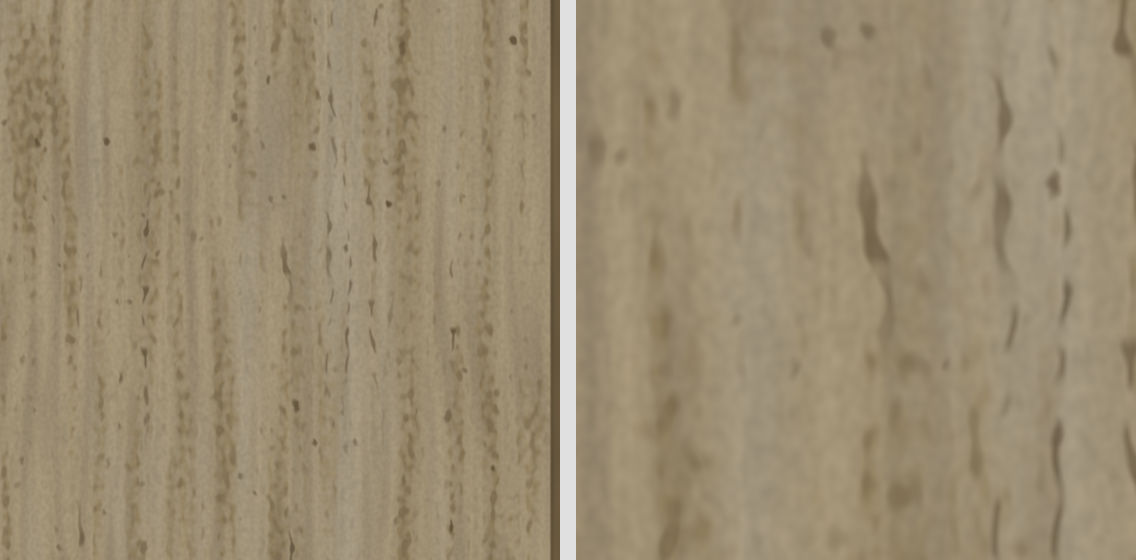
Left, the full canvas; right, a detail of the centre.
Reproduce this texture procedurally as a Shadertoy shader.

```glsl
#define TAN vec3(0.634, 0.575, 0.462)
#define GREY vec3(0.640, 0.594, 0.507)
#define OCHRE vec3(0.525, 0.460, 0.335)
#define TAUPE vec3(0.555, 0.500, 0.410)
#define UMBER vec3(0.340, 0.282, 0.195)
#define JOINT vec3(0.415, 0.350, 0.248)
#define JOINT_X 0.983
#define STREAK_CONTRAST 0.085
#define GRAIN_CONTRAST 0.065
#define PIT_DEPTH 0.85
#define CRACKS 11
#define SOFTNESS 0.0027

vec2 hash22(vec2 p) {
    vec3 q = fract(p.xyx * vec3(0.1031, 0.1030, 0.0973));
    q += dot(q, q.yzx + 33.33);
    return fract((q.xx + q.yz) * q.zy);
}

float corner(vec2 cell, vec2 offset) {
    float angle = 6.2832 * hash22(cell + 57.0).x;
    return dot(vec2(cos(angle), sin(angle)), offset);
}

// Gradient noise, roughly -0.6 to 0.6
float noise(vec2 p) {
    vec2 i = floor(p), f = fract(p);
    vec2 u = f * f * f * (f * (f * 6.0 - 15.0) + 10.0);
    vec2 e = vec2(1.0, 0.0);
    float low = mix(corner(i, f), corner(i + e, f - e), u.x);
    float high = mix(corner(i + e.yx, f - e.yx), corner(i + 1.0, f - 1.0), u.x);
    return mix(low, high, u.y);
}

// Soft vertical band around a centre line
float band(float x, float centre, float width) {
    float d = (x - centre) / width;
    return exp(-d * d);
}

// Scattered upright pits, gathered along some columns
float pits(vec2 uv, vec2 grid, float radius, float chance, float seed) {
    vec2 home = floor(uv * grid);
    float cover = 0.0;
    for (int j = -1; j <= 1; j++)
    for (int i = -1; i <= 1; i++) {
        vec2 cell = home + vec2(i, j);
        vec2 place = hash22(cell + seed);
        vec2 trait = hash22(cell + seed + 131.0);
        vec2 centre = (cell + 0.15 + 0.7 * place) / grid;
        float cluster = noise(vec2(centre.x * 17.0 + seed, centre.y * 2.5));
        float present = step(trait.x, chance * (1.0 + 3.5 * cluster));
        vec2 d = uv - centre;
        d.x += d.y * (place.y - 0.5) * 0.5;
        d.x += 0.004 * noise(uv * 90.0 + seed);
        float size = radius * (0.55 + 0.7 * trait.y);
        float dist = length(d / vec2(1.0, 1.2 + 1.2 * place.x)) - size;
        float shade = 0.4 + 0.6 * place.y;
        cover = max(cover, present * shade * smoothstep(SOFTNESS, -SOFTNESS, dist));
    }
    return cover;
}

// Broken, wandering vertical fissures
float fissures(vec2 uv) {
    float cover = 0.0;
    for (int k = 0; k < CRACKS; k++) {
        float id = float(k);
        vec2 trait = hash22(vec2(id * 7.0 + 3.0, 19.0));
        // Every third fissure falls beside the grey band
        float x = k % 3 == 0 ? 0.59 + 0.1 * trait.x : (id + trait.x) / float(CRACKS);
        x += 0.022 * noise(vec2(id * 5.3, uv.y * 5.0));
        x += 0.009 * noise(vec2(id * 9.1, uv.y * 26.0));
        float extent = smoothstep(0.02, 0.20, noise(vec2(id * 3.7 + 0.4, uv.y * 2.6 + trait.y * 9.0)));
        float breaks = smoothstep(-0.12, 0.15, noise(vec2(id * 4.9, uv.y * 24.0)));
        float width = 0.0018 + 0.008 * max(0.0, noise(vec2(id * 6.7, uv.y * 40.0)));
        float line = smoothstep(width + SOFTNESS, width - SOFTNESS, abs(uv.x - x));
        cover = max(cover, line * extent * breaks * (0.5 + 0.5 * trait.y));
    }
    return cover;
}

void mainImage(out vec4 fragColor, in vec2 fragCoord) {
    vec2 uv = fragCoord / iResolution.xy;
    vec2 p = uv;
    p.x += 0.008 * noise(uv * vec2(4.0, 3.0)) + 0.002 * noise(uv * vec2(22.0, 16.0));

    // Layered vertical streaks
    float medium = noise(p * vec2(27.0, 1.8) + 17.1);
    float second = noise(p * vec2(38.0, 2.6) + 29.6);
    float fine = noise(p * vec2(72.0, 4.0) + 41.7);
    float mottle = noise(uv * vec2(76.0, 50.0) + 8.9);
    float grain = noise(uv * vec2(140.0, 115.0) + 23.5);

    // Pale grey sediment
    float grey = 0.85 * band(p.x, 0.615, 0.045) + 0.3 * band(p.x, 0.455, 0.025);
    grey += 0.55 * smoothstep(0.05, 0.40, noise(p * vec2(19.0, 2.0) + 71.3));
    grey = clamp(grey, 0.0, 1.0);
    vec3 color = mix(TAN, GREY, grey);

    // Taupe streaks, broken into clumps
    float taupe = smoothstep(-0.05, 0.45, second + 0.45 * fine + 0.35 * mottle);
    color = mix(color, TAUPE, 0.75 * taupe * (1.0 - 0.4 * grey));

    // Ochre veins
    float vein = 0.65 * band(p.x, 0.532, 0.014) + 0.30 * band(p.x, 0.73, 0.025);
    vein += 0.45 * band(p.x, 0.872, 0.016) + 0.25 * band(p.x, 0.245, 0.016);
    vein *= 0.8 + 1.1 * noise(vec2(p.x * 6.0, uv.y * 3.5) + 12.2);
    vein += 0.70 * smoothstep(0.02, 0.50, medium + 0.4 * fine + 0.25 * mottle) * (1.0 - 0.7 * grey);
    vein *= 0.95 + 1.1 * mottle;
    color = mix(color, OCHRE, clamp(vein, 0.0, 0.9));

    color *= 1.0 + STREAK_CONTRAST * (0.3 * medium + fine);
    color *= 1.0 + GRAIN_CONTRAST * (mottle + 0.8 * grain);

    // Faint stains inside the streaks, open pits and fissures
    float stain = smoothstep(0.20, 0.70, noise(p * vec2(72.0, 38.0) + 90.4) + 0.6 * vein - 0.1);
    float holes = max(pits(uv, vec2(22.0, 17.0), 0.0054, 0.075, 11.0),
                      0.55 * pits(uv, vec2(40.0, 32.0), 0.0036, 0.075, 37.0));
    holes = max(holes, fissures(uv));
    color = mix(color, UMBER, 0.25 * stain);
    color = mix(color, UMBER, PIT_DEPTH * holes);

    // Dark joint at the right edge
    vec3 joint = JOINT * (1.0 + 0.15 * noise(uv * vec2(30.0, 7.0)));
    joint *= 1.0 - 0.12 * band(uv.x, JOINT_X + 0.002, 0.004);
    color = mix(color, joint, smoothstep(JOINT_X - SOFTNESS, JOINT_X + SOFTNESS, uv.x));

    fragColor = vec4(color, 1.0);
}
```
